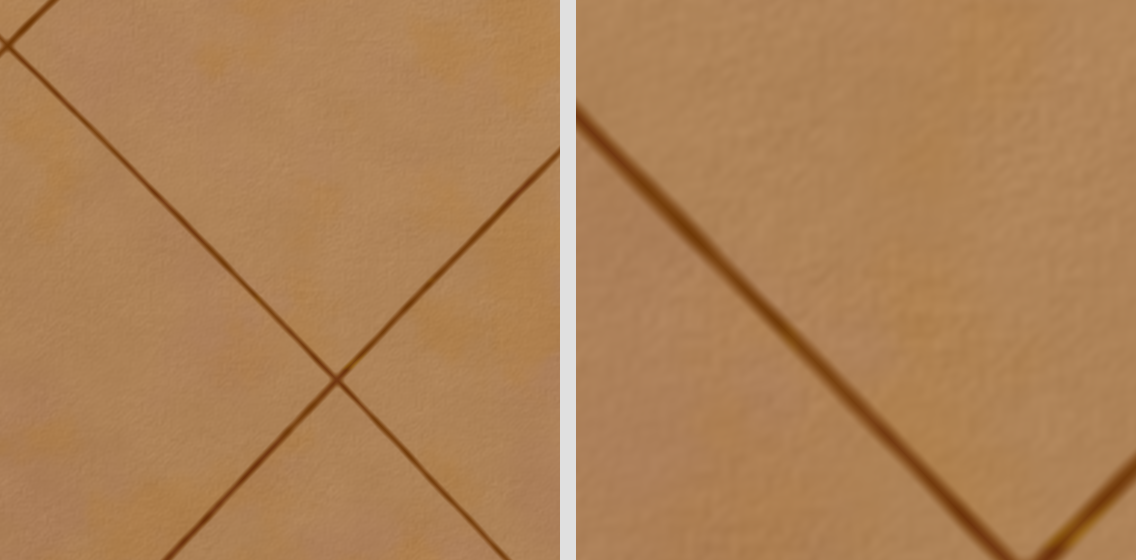
Left, the full canvas; right, a detail of the centre.
Give the GLSL for this texture, as a WebGL 1 fragment shader.

```glsl
precision highp float;
// Large tan floor tiles laid on the diagonal, parted by thin brown joints.
// Two skewed axes in mild perspective give the distance to the joints; layered
// value noise adds mottling, fine relief and uneven colour along the joints.

uniform vec2 u_resolution;

#define TILE_SIZE 0.850
#define CROSSING vec2(0.6016, 0.3216)
#define PERSPECTIVE 0.047
#define JOINT_HALF_WIDTH vec2(0.0050, 0.0061)
#define JOINT_SOFTNESS 0.0036
#define CORNER_ROUNDING 0.008
#define JOINT_WOBBLE 0.0022
#define MOTTLE_AMOUNT 0.70
#define GRAIN_AMOUNT 0.042
#define TILE_VARIATION 0.010
#define LIGHT_DRIFT 0.022

const vec2 FALLING_NORMAL = vec2(0.722, 0.692);
const vec2 RISING_NORMAL = vec2(0.722, -0.692);

const vec3 CLAY = vec3(0.685, 0.515, 0.345);
const vec3 OCHRE = vec3(0.690, 0.500, 0.285);
const vec3 ROSE = vec3(0.675, 0.495, 0.360);
const vec3 JOINT_EDGE = vec3(0.520, 0.310, 0.120);
const vec3 JOINT_CORE = vec3(0.450, 0.235, 0.035);
const vec3 JOINT_RED = vec3(0.440, 0.205, 0.060);
const vec3 JOINT_GOLD = vec3(0.600, 0.400, 0.040);

float hash(vec2 p) {
    return fract(sin(dot(p, vec2(127.1, 311.7))) * 43758.5453);
}

float noise(vec2 p) {
    vec2 cell = floor(p);
    vec2 f = fract(p);
    f = f * f * (3.0 - 2.0 * f);
    float low = mix(hash(cell), hash(cell + vec2(1.0, 0.0)), f.x);
    float high = mix(hash(cell + vec2(0.0, 1.0)), hash(cell + vec2(1.0, 1.0)), f.x);
    return mix(low, high, f.y);
}

float fbm(vec2 p) {
    float sum = 0.0;
    float weight = 0.5;
    for (int i = 0; i < 4; i++) {
        sum += weight * noise(p);
        p = mat2(1.6, 1.2, -1.2, 1.6) * p + 7.3;
        weight *= 0.5;
    }
    return sum / 0.9375;
}

float smoothMin(float a, float b, float radius) {
    float h = max(radius - abs(a - b), 0.0) / radius;
    return min(a, b) - 0.25 * h * h * radius;
}

// Irregular relief: two turned noise layers, stronger in scattered patches.
float grain(vec2 p) {
    vec2 q = mat2(0.8, 0.6, -0.6, 0.8) * p;
    float coarse = noise(q * 88.0) - noise(q * 88.0 + vec2(0.5, -0.3));
    float fine = noise(p * 190.0 + 19.0) - noise(p * 190.0 + vec2(19.6, 18.5));
    float patches = 0.55 + 0.75 * noise(p * 24.0 + 70.0);
    return (0.4 * coarse + 0.5 * fine) * patches;
}

vec3 tileColor(vec2 p, vec2 tile) {
    float ochre = smoothstep(0.50, 0.80, fbm(p * 7.5 + tile * 3.7 + 2.0));
    float rose = smoothstep(0.40, 0.75, fbm(p * 5.0 + tile * 5.1 + 31.0) + 0.12 * (0.5 - p.y));
    vec3 color = mix(CLAY, ROSE, rose * MOTTLE_AMOUNT);
    color = mix(color, OCHRE, ochre * MOTTLE_AMOUNT);
    color += TILE_VARIATION * (hash(tile + 4.0) - 0.5);
    color += LIGHT_DRIFT * (0.45 * p.x + 0.55 * p.y - 0.5);
    color += 0.030 * (fbm(p * 15.0 + 11.0) - 0.5);
    return color + GRAIN_AMOUNT * grain(p);
}

vec3 jointColor(vec2 p, float depth) {
    vec3 core = mix(JOINT_CORE, JOINT_RED, smoothstep(0.4, 0.75, noise(p * 17.0 + 5.0)));
    vec3 color = mix(JOINT_EDGE, core, depth);
    float gold = smoothstep(0.84, 0.98, noise(p * 26.0 + 3.0));
    color = mix(color, JOINT_GOLD, gold * (0.85 - 0.5 * depth));
    return color + 0.06 * (noise(p * 55.0) - 0.5);
}

void main() {
    vec2 p = gl_FragCoord.xy / u_resolution;
    float pixel = 1.0 / min(u_resolution.x, u_resolution.y);

    // Tile axes in mild perspective, with a slight waver in the joints
    vec2 d = p - CROSSING;
    d.y *= 1.0 + PERSPECTIVE * d.y;
    vec2 axes = vec2(dot(d, FALLING_NORMAL), dot(d, RISING_NORMAL));
    vec2 waver = vec2(noise(p * 14.0 + 8.0), noise(p * 14.0 + 47.0)) - 0.5;
    vec2 grid = (axes + JOINT_WOBBLE * waver) / TILE_SIZE;
    vec2 tile = floor(grid);

    // Signed distance to the joints, rounded where they cross
    vec2 gap = abs(fract(grid + 0.5) - 0.5) * TILE_SIZE;
    vec2 edge = gap - JOINT_HALF_WIDTH * (0.88 + 0.30 * noise(p * 22.0 + 60.0));
    float joint = smoothMin(edge.x, edge.y, CORNER_ROUNDING);

    float soft = max(JOINT_SOFTNESS, pixel);
    float cover = 1.0 - smoothstep(-soft, soft, joint);
    float depth = 1.0 - smoothstep(-0.0070, -0.0010, joint);

    vec3 color = mix(tileColor(p, tile), jointColor(p, depth), cover);
    gl_FragColor = vec4(color, 1.0);
}
```
